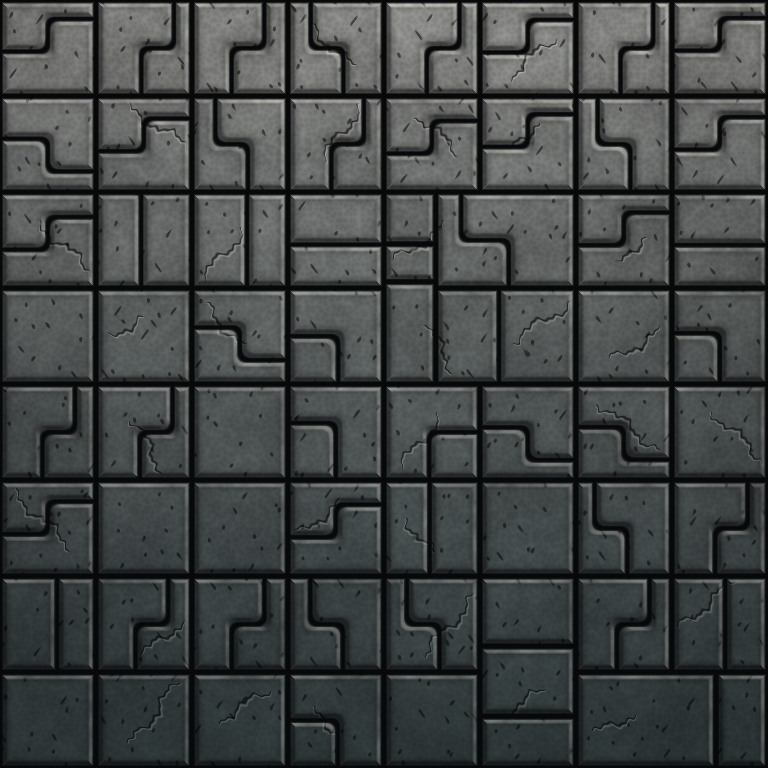
A WebGL 1 fragment shader for this texture:

```glsl
precision highp float;
uniform vec2 u_resolution;

#define CELLS 8.0
#define GROOVE 0.030
#define RIM_WIDTH 0.045
#define RIM_GAIN 0.25
#define CRACK_CHANCE 0.45
#define GRAIN 0.20
#define STONE_LOW vec3(0.180, 0.215, 0.220)
#define STONE_HIGH vec3(0.540, 0.540, 0.530)
#define RIM_TINT vec3(1.0, 0.98, 0.93)
#define GROOVE_COLOR vec3(0.025, 0.032, 0.035)

float hash(vec2 p) {
  return fract(sin(dot(p, vec2(127.1, 311.7))) * 43758.55);
}

vec2 hash2(vec2 p) {
  return vec2(hash(p), hash(p + 17.3));
}

float smoothMin(float a, float b, float k) {
  float h = max(k - abs(a - b), 0.0) / k;
  return min(a, b) - h * h * k * 0.25;
}

float smoothMax(float a, float b, float k) {
  return -smoothMin(-a, -b, k);
}

// Distance to the nearest scattered point
float cellular(vec2 p) {
  vec2 cell = floor(p);
  float nearest = 2.0;
  for (int y = -1; y <= 1; y++) {
    for (int x = -1; x <= 1; x++) {
      vec2 c = cell + vec2(x, y);
      nearest = min(nearest, length(c + hash2(c) - p));
    }
  }
  return nearest;
}

// Stepped, cornered or straight groove inside one slab
float innerGroove(vec2 q, vec2 size, vec2 seed, float kind) {
  if (hash(seed + 3.1) < 0.4) { q = q.yx; size = size.yx; }
  if (hash(seed + 5.7) < 0.5) q.x = size.x - q.x;
  float shift = 0.08 * (hash(seed + 8.3) - 0.5);
  float upper = q.x - (0.22 + shift) * size.x;
  float lower = q.x - (0.56 + shift) * size.x;
  float corner = smoothMax(lower, q.y - 0.5 * size.y, 0.10);
  if (kind < 0.55) return abs(smoothMin(upper, corner, 0.10));
  if (kind < 0.70) return abs(corner);
  if (kind < 0.82) return abs(lower);
  return 1.0;
}

// Distance to the nearest groove, in cells
float grooveDistance(vec2 p) {
  vec2 block = floor(p / 2.0);
  float span = hash(block + 2.6) < 0.1 + 0.31 * block.y ? 1.0 : 2.0;
  vec2 lo = floor(p / span) * span;
  vec2 hi = lo + span;

  // Split large blocks into uneven slabs
  for (int i = 0; i < 3; i++) {
    vec2 size = hi - lo;
    vec2 seed = lo * 3.1 + hi * 1.7 + float(i);
    bool keepWhole = i > 0 && hash(seed + 4.4) < 0.12;
    if (max(size.x, size.y) > 1.1 && !keepWhole) {
      float pick = hash(seed);
      float ratio = pick < 0.6 ? 0.5 : (pick < 0.8 ? 0.27 : 0.73);
      vec2 cut = lo + size * ratio;
      bool alongX = abs(size.x - size.y) < 0.01 ? hash(seed + 9.2) < 0.5 : size.x > size.y;
      if (alongX) {
        if (p.x < cut.x) hi.x = cut.x; else lo.x = cut.x;
      } else {
        if (p.y < cut.y) hi.y = cut.y; else lo.y = cut.y;
      }
    }
  }

  vec2 size = hi - lo;
  vec2 edge = min(p - lo, hi - p);
  float d = min(edge.x, edge.y);
  if (min(size.x, size.y) > 0.85 && max(size.x, size.y) < 1.5) {
    vec2 seed = lo + hi * 1.3;
    float kind = hash(seed) * (lo.y > 5.5 ? 0.56 : 1.0);
    d = min(d, innerGroove(p - lo, size, seed, kind) + 0.006);
  }
  return d;
}

// Jagged crack: x is the dark line, y its pale lip
vec2 crack(vec2 p) {
  vec2 cell = floor(p);
  float chance = hash(cell + 31.7);
  vec2 q = p - cell - 0.5 - 0.4 * (hash2(cell + 6.1) - 0.5);
  float angle = (chance < 0.28 ? 0.7 : -0.8) + 0.5 * (hash(cell + 1.9) - 0.5);
  float c = cos(angle), s = sin(angle);
  q = vec2(c * q.x + s * q.y, c * q.y - s * q.x);
  q.y += 0.045 * sin(q.x * 11.0 + chance * 40.0) + 0.018 * sin(q.x * 33.0) + 0.01 * sin(q.x * 71.0);
  float reach = 0.2 + 0.25 * hash(cell + 12.4);
  float taper = max(1.0 - abs(q.x) / reach, 0.0);
  vec2 inset = min(fract(p), 1.0 - fract(p));
  float mask = step(chance, CRACK_CHANCE) * smoothstep(0.0, 0.06, taper) * smoothstep(0.03, 0.10, min(inset.x, inset.y));
  float width = 0.012 + 0.018 * taper;
  return mask * (1.0 - smoothstep(vec2(0.0), vec2(width), abs(vec2(q.y, q.y + width))));
}

void main() {
  vec2 uv = gl_FragCoord.xy / u_resolution;
  vec2 p = uv * CELLS;
  float soft = max(0.014, CELLS / u_resolution.y);

  // Bevel facing from the slope of the distance
  float d = grooveDistance(p);
  vec2 slope = vec2(grooveDistance(p + vec2(0.01, 0.0)), grooveDistance(p + vec2(0.0, 0.01))) - d;
  float facing = clamp(dot(-slope / 0.01, vec2(0.75, 0.95)), -1.0, 1.0);
  float band = smoothstep(GROOVE, GROOVE + soft, d) * (1.0 - smoothstep(GROOVE + RIM_WIDTH * 0.6, GROOVE + RIM_WIDTH * 1.3, d));

  // Stone colour, blotches and grain
  float blotch = sin(p.x * 2.3 + 1.7 * sin(p.y * 1.9)) * sin(p.y * 2.9 + 1.3 * sin(p.x * 3.1));
  float coarse = cellular(p * 5.0 + 0.4 * sin(p.yx * 9.0)) - 0.45;
  float fine = cellular(p * 19.0) - 0.45;
  vec3 color = mix(STONE_LOW, STONE_HIGH, pow(uv.y, 1.25));
  color *= 1.0 + GRAIN * (0.35 * blotch + 0.6 * coarse + 0.8 * fine);
  color *= 1.0 - 0.5 * pow(abs(uv.x - 0.5), 2.0);

  // Pits and cracks
  float pit = cellular(p * vec2(4.5, 3.0) + 0.12 * sin(p.yx * 23.0));
  color *= 1.0 - 0.5 * (1.0 - smoothstep(0.05, 0.11, pit));
  vec2 split = crack(p);
  color += 0.13 * split.y * RIM_TINT;
  color *= 1.0 - 0.6 * split.x;

  // Worn bright rims, shaded far sides, dark grooves
  float wear = clamp(0.9 + 0.5 * coarse + 0.25 * blotch, 0.4, 1.2);
  color *= 0.75 + 0.25 * smoothstep(GROOVE, 0.15, d);
  color += RIM_GAIN * wear * band * max(facing, 0.0) * RIM_TINT;
  color *= 1.0 - 0.4 * band * max(-facing, 0.0);
  color = mix(GROOVE_COLOR, color, smoothstep(GROOVE - soft, GROOVE + soft, d));
  gl_FragColor = vec4(color, 1.0);
}
```
